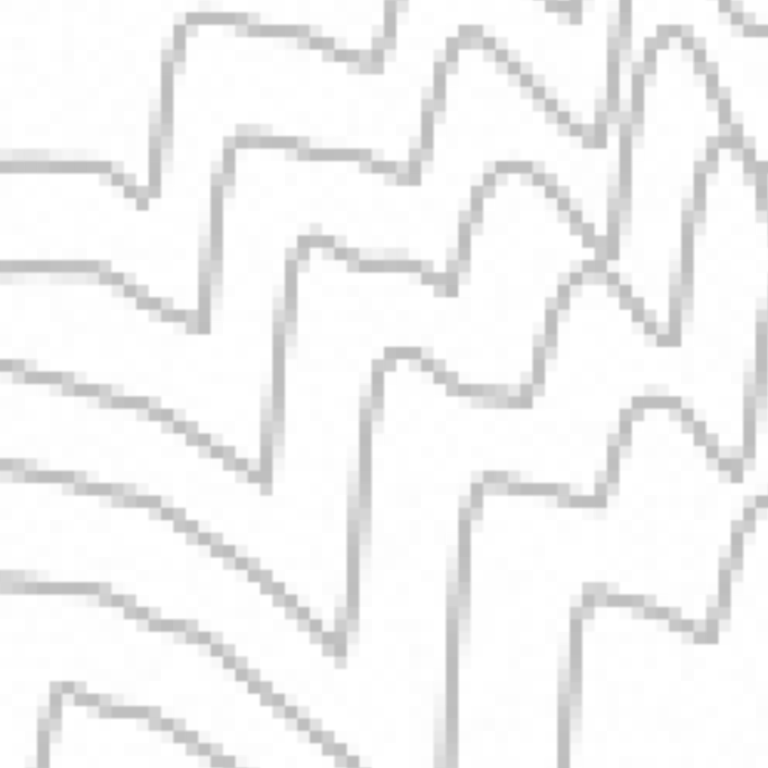
Write a WebGL 2 fragment shader that draws this pattern.

```glsl
#version 300 es
precision highp float;

#define CELLS 62.0
#define CONTOURS 6
#define LINE_CORE 0.15
#define LINE_FADE 1.05
#define CELL_BLUR 0.18
#define WOBBLE 0.028
#define MOTTLE 0.010

uniform vec2 u_resolution;
out vec4 outColor;

const vec3 PAPER = vec3(1.0);
const vec3 INK = vec3(0.75);

float hash(vec2 p) {
    return fract(sin(dot(p, vec2(127.1, 311.7))) * 43758.5453);
}

float noise(float x, float seed) {
    float i = floor(x);
    float f = smoothstep(0.0, 1.0, x - i);
    return mix(hash(vec2(i, seed)), hash(vec2(i + 1.0, seed)), f);
}

// Steep at the foot, rounded at the top
float climb(float t) {
    float rest = 1.0 - clamp(t, 0.0, 1.0);
    return 1.0 - rest * rest * rest;
}

// Distance of contour k below the top edge: a sinking slope, then cliffs with sagging terraces
float contourDepth(float x, float k) {
    float cliff = 0.15 + 0.04 * k + 0.009 * k * k;
    float gap = 0.30 - 0.015 * k;
    float rise = 0.205 - 0.015 * k + 1.2 * cliff * cliff;
    float width = 0.06;
    float slopeX = min(x, cliff);

    float depth = 0.075 + 0.135 * k + 1.2 * slopeX * slopeX;
    depth += 0.2 * step(5.5, k) * (1.0 - smoothstep(0.03, 0.08, x));
    depth += WOBBLE * (noise(x * 15.0, k + 20.0) - 0.5);

    for (int j = 0; j < 3; j++) {
        float order = float(j);
        float jitter = hash(vec2(k, order + 3.0));
        float next = cliff + gap * (0.9 + 0.2 * jitter);
        float sag = 0.04 + 0.06 * order + 0.03 * jitter;
        depth -= rise * climb((x - cliff) / width);
        depth += sag * smoothstep(cliff + 0.9 * width, next, x);
        cliff = next;
        gap *= 0.85;
        rise = 0.15 + 0.12 * order + 0.04 * jitter;
        width = 0.085;
    }
    return depth;
}

float segmentDistance(vec2 p, vec2 a, vec2 b) {
    vec2 ab = b - a;
    return length(p - a - ab * clamp(dot(p - a, ab) / dot(ab, ab), 0.0, 1.0));
}

// Ink held by one cell, from its centre's distance to the nearest contour
float cellInk(vec2 cell) {
    vec2 centre = cell + 0.5;
    float nearest = LINE_FADE;
    for (int i = 1; i <= CONTOURS; i++) {
        float k = float(i);
        vec2 before = vec2(centre.x - 1.0, 0.0);
        vec2 here = vec2(centre.x, 0.0);
        vec2 after = vec2(centre.x + 1.0, 0.0);
        before.y = CELLS * (1.0 - contourDepth(before.x / CELLS, k));
        here.y = CELLS * (1.0 - contourDepth(here.x / CELLS, k));
        after.y = CELLS * (1.0 - contourDepth(after.x / CELLS, k));
        nearest = min(nearest, segmentDistance(centre, before, here));
        nearest = min(nearest, segmentDistance(centre, here, after));
    }
    return 1.0 - smoothstep(LINE_CORE, LINE_FADE, nearest);
}

void main() {
    vec2 uv = gl_FragCoord.xy / u_resolution;

    // Blend the four nearest cells with softened borders
    vec2 grid = uv * CELLS - 0.5;
    vec2 cell = floor(grid);
    vec2 blend = smoothstep(0.5 - CELL_BLUR, 0.5 + CELL_BLUR, grid - cell);
    float lower = mix(cellInk(cell), cellInk(cell + vec2(1.0, 0.0)), blend.x);
    float upper = mix(cellInk(cell + vec2(0.0, 1.0)), cellInk(cell + 1.0), blend.x);
    vec3 color = mix(PAPER, INK, mix(lower, upper, blend.y));

    // Faint unevenness of the paper
    float speck = hash(floor(uv * CELLS));
    color -= MOTTLE * speck * speck;
    outColor = vec4(color, 1.0);
}
```
